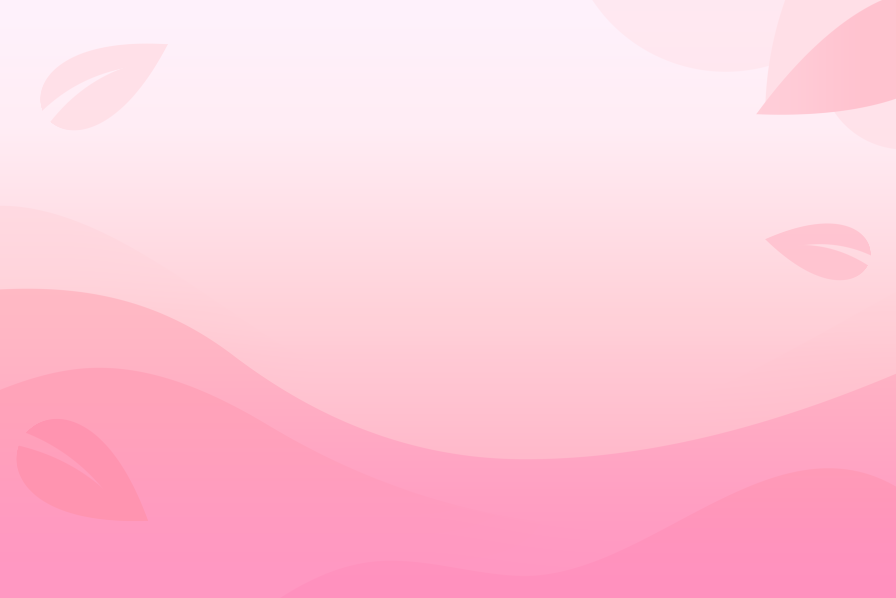
Reproduce this background procedurally as a WebGL 1 fragment shader.

```glsl
precision highp float;
uniform vec2 u_resolution;

#define SKY_TOP vec3(0.996, 0.945, 0.985)
#define SKY_HIGH vec3(1.0, 0.93, 0.96)
#define SKY_MID vec3(1.0, 0.82, 0.85)
#define SKY_LOW vec3(1.0, 0.70, 0.78)
#define CORAL vec3(1.0, 0.725, 0.77)
#define ROSE vec3(1.0, 0.64, 0.725)
#define ORCHID vec3(1.0, 0.595, 0.76)
#define BLUSH vec3(1.0, 0.875, 0.905)
#define PETAL vec3(1.0, 0.76, 0.81)
#define SLIT_LENGTH 0.62
#define SLIT_WIDTH 0.05

// Antialiased coverage of a signed value, positive inside
float cover(float d) {
  float px = 0.75 / u_resolution.y;
  return smoothstep(-px, px, d);
}

float disc(vec2 p, vec2 center, float radius) {
  return cover(radius - length(p - center));
}

// Cubic between two knots, each holding x, height and slope
float span(float x, vec3 a, vec3 b) {
  float w = b.x - a.x;
  float t = max((x - a.x) / w, -0.5);
  float s = t * t * (3.0 - 2.0 * t);
  float bend = t * (1.0 - t) * ((1.0 - t) * a.z - t * b.z);
  return mix(a.y, b.y, s) + w * bend;
}

float ridge(float x, vec3 a, vec3 b, vec3 c, vec3 d) {
  if (x < b.x) return span(x, a, b);
  return x < c.x ? span(x, b, c) : span(x, c, d);
}

// Leaf with round base and pointed tip; a nonzero bend cuts a curved slit
float leaf(vec2 p, vec2 base, vec2 tip, float width, float bend) {
  vec2 axis = tip - base;
  float size = length(axis);
  axis /= size;
  vec2 q = vec2(dot(p - base, axis), dot(p - base, vec2(-axis.y, axis.x))) / size;
  float u = clamp(q.x, 0.0, 1.0);
  float outline = 2.6 * width * sqrt(u) * (1.0 - u);
  float shape = cover((outline - abs(q.y)) * size);
  shape *= step(0.0, q.x) * step(q.x, 1.0);
  float center = bend * (u * (0.75 - u) - 0.05);
  float gap = SLIT_WIDTH * (1.0 - u / SLIT_LENGTH) - abs(q.y - center);
  return shape * (1.0 - cover(gap * size) * step(0.001, abs(bend)));
}

vec3 sky(float y) {
  vec3 c = mix(SKY_LOW, SKY_MID, smoothstep(0.1, 0.56, y));
  c = mix(c, SKY_MID, smoothstep(0.4, 0.5, y));
  c = mix(c, SKY_HIGH, clamp((y - 0.48) / 0.31, 0.0, 1.0));
  return mix(c, SKY_TOP, smoothstep(0.78, 1.0, y));
}

void main() {
  vec2 p = gl_FragCoord.xy / u_resolution * vec2(1.5, 1.0);
  vec3 color = sky(p.y);

  // Petals in the upper right corner
  color = mix(color, BLUSH, 0.5 * disc(p, vec2(1.215, 1.148), 0.268));
  color = mix(color, BLUSH, 0.8 * disc(p, vec2(1.514, 0.891), 0.141));
  float above = cover(p.y - 0.809 - 0.48 * (p.x - 1.266));
  color = mix(color, BLUSH, above * disc(p, vec2(1.867, 0.805), 0.586));
  vec3 shade = mix(mix(PETAL, BLUSH, 0.4), PETAL, smoothstep(1.27, 1.47, p.x));
  color = mix(color, shade, leaf(p, vec2(1.621, 0.98), vec2(1.266, 0.809), 0.205, 0.0));

  // Faint far wave, fading toward the center
  float far = ridge(p.x, vec3(0.0, 0.656, 0.0), vec3(0.39, 0.477, -0.68),
                    vec3(0.879, 0.268, 0.0), vec3(1.5, 0.512, 0.55));
  float fade = 0.45 * smoothstep(0.55, 0.1, p.x) + 0.2 * smoothstep(1.1, 1.5, p.x);
  vec3 haze = mix(CORAL, SKY_MID, smoothstep(0.35, 0.55, p.y));
  color = mix(color, haze, fade * cover(far - p.y));

  // Broad wave
  float broad = ridge(p.x, vec3(0.0, 0.516, 0.05), vec3(0.39, 0.406, -0.76),
                      vec3(0.879, 0.232, 0.0), vec3(1.5, 0.375, 0.42));
  vec3 tint = mix(ORCHID, CORAL, smoothstep(0.0, 0.54, p.y));
  color = mix(color, tint, cover(broad - p.y));

  // Left wave, dissolving into the broad one
  float left = ridge(p.x, vec3(0.0, 0.348, 0.4), vec3(0.166, 0.385, 0.0),
                     vec3(0.449, 0.289, -0.6), vec3(1.016, 0.117, -0.05));
  tint = mix(ORCHID, ROSE, smoothstep(0.02, 0.38, p.y));
  color = mix(color, tint, cover(left - p.y) * smoothstep(1.02, 0.7, p.x));

  // Front wave
  float front = ridge(p.x, vec3(0.469, 0.0, 0.65), vec3(0.654, 0.0625, 0.0),
                      vec3(0.879, 0.037, 0.0), vec3(1.387, 0.217, 0.0));
  tint = mix(ORCHID, ROSE, smoothstep(0.02, 0.3, p.y)) - vec3(0.0, 0.025, 0.015);
  color = mix(color, tint, cover(front - p.y));

  // Drifting leaves
  color = mix(color, BLUSH, 0.95 * leaf(p, vec2(0.074, 0.809), vec2(0.281, 0.926), 0.25, 0.45));
  color = mix(color, PETAL, 0.9 * leaf(p, vec2(1.457, 0.568), vec2(1.281, 0.6), 0.26, -0.45));
  vec3 deep = ROSE - vec3(0.0, 0.06, 0.035);
  color = mix(color, deep, leaf(p, vec2(0.039, 0.27), vec2(0.248, 0.129), 0.28, 0.4));

  gl_FragColor = vec4(color, 1.0);
}
```
